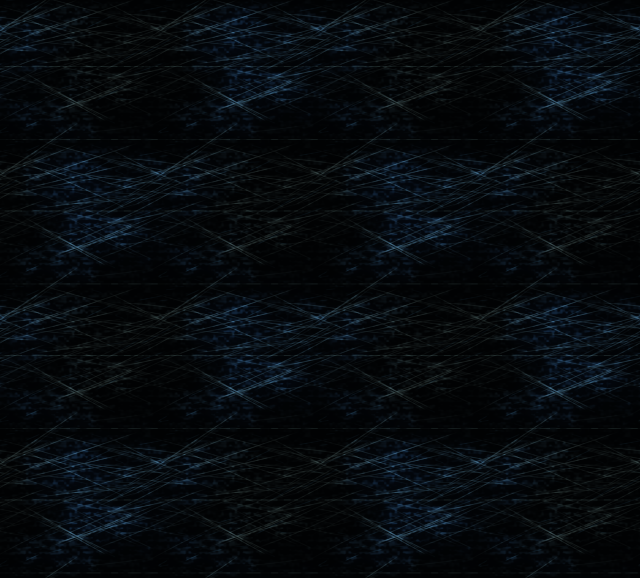
Reproduce this texture procedurally as a Shadertoy shader.

```glsl
// Dark scratched surface: a 4 x 4 grid of equal cells full of fine curved scratches,
// grit and dotted hairlines. A wash alternating like a checkerboard tints every
// second cell blue. Scratches and noise wrap at the cell borders, so it tiles.

const float PI = 3.14159;
const float CELLS = 4.0;

float hash(vec2 p) {
    return fract(sin(dot(p, vec2(127.1, 311.7))) * 43758.5);
}

// Value noise with n lattice steps per cell, repeating in every cell
float noise(vec2 p, vec2 n) {
    vec2 x = p * n, i = floor(x), f = fract(x);
    f = f * f * (3.0 - 2.0 * f);
    vec2 a = mod(i, n), b = mod(i + 1.0, n);
    return mix(mix(hash(a), hash(vec2(b.x, a.y)), f.x),
               mix(hash(vec2(a.x, b.y)), hash(b), f.x), f.y);
}

// Coverage of a line; lines thinner than a pixel get fainter instead
float hairline(float dist, float width) {
    float soft = max(width, CELLS / iResolution.y);
    return width / soft * (1.0 - smoothstep(0.0, soft, abs(dist)));
}

// Bent stroke around a centre, wrapped to the cell, with fading ends
float scratch(vec2 p, vec2 centre, float slope, float bend, float halfLen, float width) {
    vec2 d = fract(p - centre + 0.5) - 0.5;
    float dist = (d.y - slope * d.x - bend * d.x * d.x) / sqrt(1.0 + slope * slope);
    return hairline(dist, width) * (1.0 - smoothstep(0.6 * halfLen, halfLen, abs(d.x)));
}

// Long scratches, densest along the middle of the cell
float longScratches(vec2 p) {
    float sum = 0.0;
    for (int i = 0; i < 44; i++) {
        float k = float(i) + 1.0;
        float h1 = hash(vec2(k, 1.3)), h2 = hash(vec2(k, 2.7)), h3 = hash(vec2(k, 4.1));
        float h4 = hash(vec2(k, 5.9)), h5 = hash(vec2(k, 7.2));
        vec2 centre = vec2(h1, 0.55 + 0.5 * (h2 + h3 - 1.0));
        float slope = (h4 < 0.5 ? -1.0 : 1.0) * mix(0.06, 0.68, h5);
        sum += mix(0.25, 0.85, h3 * h3)
             * scratch(p, centre, slope, 0.5 * (h1 - 0.5), mix(0.2, 0.48, h2), 0.0065);
    }
    return sum;
}

// Two bundles of scratches that cross near a common point
float fans(vec2 p) {
    float sum = 0.0;
    for (int i = 0; i < 16; i++) {
        float k = float(i) + 60.0;
        float h1 = hash(vec2(k, 1.9)), h2 = hash(vec2(k, 3.3)), h3 = hash(vec2(k, 6.1));
        vec2 node = i % 2 == 0 ? vec2(0.5, 0.28) : vec2(0.01, 0.79);
        float slope = (h1 < 0.55 ? -1.0 : 1.0) * mix(0.3, 0.75, h2);
        float along = 0.3 * (h3 - 0.5) - 0.08 * sign(slope) * -1.0;
        vec2 centre = node + along * vec2(1.0, slope) + vec2(0.0, 0.04 * (h1 - 0.5));
        sum += mix(0.4, 0.9, h3) * scratch(p, centre, slope, 0.0, mix(0.12, 0.36, h1), 0.0065);
    }
    return sum;
}

// Short shallow nicks scattered over the whole cell
float nicks(vec2 p) {
    float sum = 0.0;
    for (int i = 0; i < 48; i++) {
        float k = float(i) + 100.0;
        float h1 = hash(vec2(k, 2.2)), h2 = hash(vec2(k, 4.6)), h3 = hash(vec2(k, 8.3));
        sum += mix(0.3, 0.9, h3)
             * scratch(p, vec2(h1, h2), 1.1 * (h3 - 0.4), 0.0, mix(0.03, 0.14, h1 * h3), 0.007);
    }
    return sum;
}

void mainImage(out vec4 fragColor, in vec2 fragCoord) {
    vec2 p = fragCoord / iResolution.xy * CELLS;

    // Checkerboard wash and mottling
    float cloud = 0.6 * noise(p, vec2(4.0, 5.0)) + 0.4 * noise(p, vec2(11.0, 15.0));
    float tint = 0.5 + 0.5 * cos(PI * (p.x - 1.75)) * cos(PI * (p.y - 3.57));
    tint = smoothstep(0.2, 0.95, tint + 0.5 * (cloud - 0.5));
    float patches = smoothstep(0.25, 0.75, cloud);

    // Fine grain, smeared along rows
    float grain = noise(p, vec2(59.0, 61.0));
    float smear = noise(p, vec2(13.0, 58.0));
    float grit = smoothstep(0.42, 0.95, 0.55 * smear + 0.45 * grain) * mix(0.3, 1.3, patches);

    vec3 color = vec3(0.004, 0.008, 0.012);
    color += vec3(0.006, 0.017, 0.036) * tint * mix(0.3, 1.0, patches);
    color += grit * mix(vec3(0.045, 0.065, 0.068), vec3(0.05, 0.105, 0.165), tint);

    // Worn scratches
    float wear = mix(0.4, 1.25, grain) * mix(0.6, 1.1, patches) * mix(0.75, 1.25, tint);
    float lines = (longScratches(p) + fans(p)) * wear;
    color += vec3(0.05, 0.10, 0.13) * nicks(p) * wear;
    color += mix(vec3(0.19, 0.235, 0.225), vec3(0.17, 0.27, 0.32), tint) * lines / (1.0 + 0.35 * lines);

    // Dotted level hairlines, two in each cell
    float dots = smoothstep(0.3, 0.7, noise(p, vec2(47.0, 3.0)));
    float y = fract(p.y);
    float level = hairline(y - 0.54, 0.006) + 0.8 * hairline(y - 0.035, 0.006);
    color += vec3(0.10, 0.135, 0.13) * level * mix(0.25, 1.0, dots);

    fragColor = vec4(color, 1.0);
}
```
